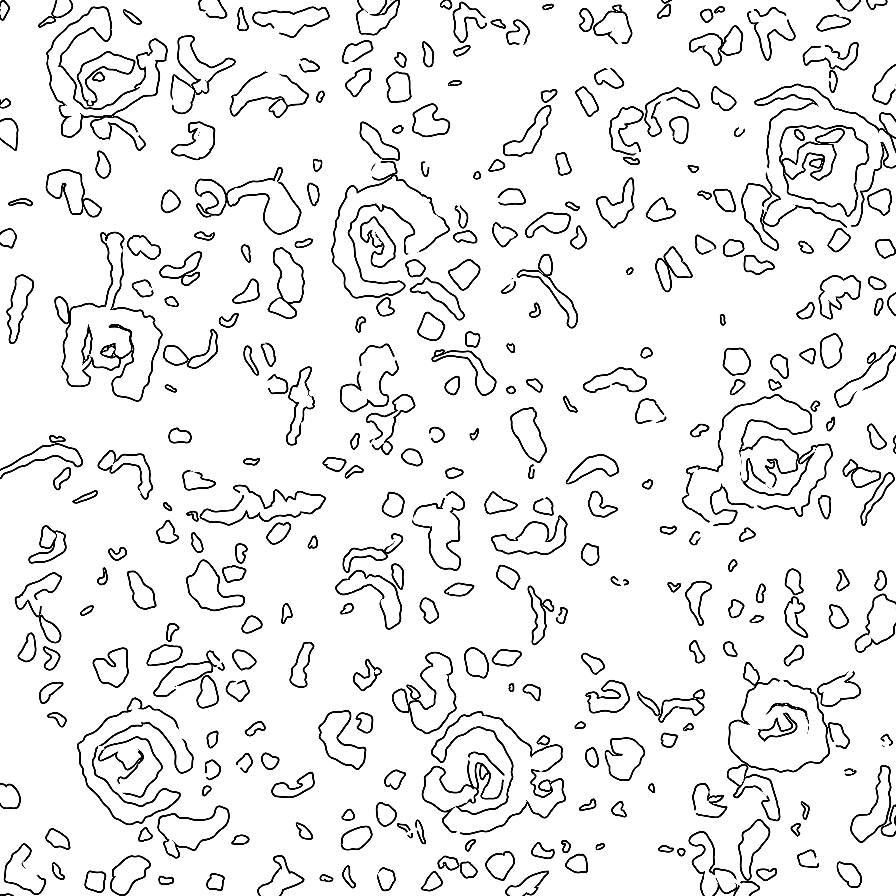
Reproduce this texture procedurally as a three.js fragment shader.

```glsl
varying vec2 vUv;

const vec3 PAPER = vec3(1.0);
const vec3 INK = vec3(0.0);
const float HALF_LINE = 0.00105;
const float SOFTNESS = 0.0003;

vec3 hash3(vec2 cell, float seed) {
  vec3 q = vec3(dot(cell, vec2(127.1, 311.7)),
                dot(cell, vec2(269.5, 183.3)),
                dot(cell, vec2(419.2, 371.9)));
  return fract(sin(q + seed * 17.3) * 43758.5);
}

mat2 rotation(float angle) {
  float c = cos(angle), s = sin(angle);
  return mat2(c, s, -s, c);
}

// Layered sines that roughen every outline
vec2 wobble(vec2 p) {
  float frequency = 67.0;
  float amplitude = 0.0052;
  for (int i = 0; i < 3; i++) {
    vec2 q = rotation(0.7 + 1.3 * float(i)) * p;
    p += amplitude * sin(q.yx * frequency + vec2(1.3, 4.1));
    frequency *= 2.37;
    amplitude *= 0.44;
  }
  return p;
}

// Tapered arc: halfLength along the curve, bend is its half angle
float arcDistance(vec2 p, float halfLength, float bend, float width) {
  float radius = halfLength / bend;
  vec2 tip = vec2(sin(bend), cos(bend));
  float taper = 1.0 + 0.45 * clamp(p.x / (halfLength + width), -1.0, 1.0);
  p.y += 0.5 * radius * (1.0 + tip.y);
  p.x = abs(p.x);
  float spine = tip.y * p.x > tip.x * p.y
    ? length(p - tip * radius)
    : abs(length(p) - radius);
  return spine - width * taper;
}

// Jittered cells of arcs; ranges are (least, greatest)
float arcLayer(vec2 p, float cells, float share, vec2 lengths, vec2 bends,
               vec2 widths, float placeSeed, float shapeSeed) {
  vec2 home = floor(p * cells);
  float nearest = 1.0;
  for (int y = -1; y <= 1; y++) {
    for (int x = -1; x <= 1; x++) {
      vec2 cell = home + vec2(float(x), float(y));
      vec3 place = hash3(cell, placeSeed);
      if (place.z > share) continue;
      vec3 shape = hash3(cell, shapeSeed);
      vec2 center = (cell + 0.5 + 0.7 * (place.xy - 0.5)) / cells;
      vec2 local = rotation(6.283 * fract(shape.x * 7.0 + shape.y)) * (p - center);
      float d = arcDistance(local,
        mix(lengths.x, lengths.y, shape.x),
        mix(bends.x, bends.y, shape.y),
        mix(widths.x, widths.y, shape.z * shape.z));
      nearest = min(nearest, d);
    }
  }
  return nearest;
}

float blobField(vec2 uv) {
  vec2 p = wobble(uv);

  // Specks and pebbles
  float d = arcLayer(p, 24.0, 0.6, vec2(0.001, 0.008), vec2(0.2, 1.2),
                     vec2(0.0028, 0.011), 1.0, 2.0);
  // Bent strips and hooks
  d = min(d, arcLayer(p, 11.0, 0.75, vec2(0.012, 0.042), vec2(0.1, 2.1),
                      vec2(0.005, 0.012), 3.0, 4.0));
  // Broken rings, each with an inner hook and a core
  d = min(d, arcLayer(p, 3.0, 0.75, vec2(0.11, 0.15), vec2(2.1, 2.9),
                      vec2(0.008, 0.013), 5.0, 6.0));
  d = min(d, arcLayer(p, 3.0, 0.75, vec2(0.035, 0.055), vec2(1.5, 2.5),
                      vec2(0.005, 0.009), 5.0, 7.0));
  return min(d, arcLayer(p, 3.0, 0.75, vec2(0.001, 0.004), vec2(0.2, 1.0),
                         vec2(0.004, 0.007), 5.0, 8.0));
}

// Sparse spots where the line is interrupted
float breaks(vec2 p) {
  float spots = sin(57.0 * p.x + 3.0 * sin(41.0 * p.y))
              * sin(63.0 * p.y + 3.0 * sin(37.0 * p.x));
  return smoothstep(0.95, 0.97, spots);
}

void main() {
  // Slope correction keeps the line width even
  float stepSize = 0.0006;
  float field = blobField(vUv);
  vec2 slope = vec2(blobField(vUv + vec2(stepSize, 0.0)),
                    blobField(vUv + vec2(0.0, stepSize))) - field;
  float outline = abs(field) / max(length(slope) / stepSize, 0.35);

  float ink = 1.0 - smoothstep(HALF_LINE - SOFTNESS, HALF_LINE + SOFTNESS, outline);
  ink *= 1.0 - breaks(vUv);
  gl_FragColor = vec4(mix(PAPER, INK, ink), 1.0);
}
```
